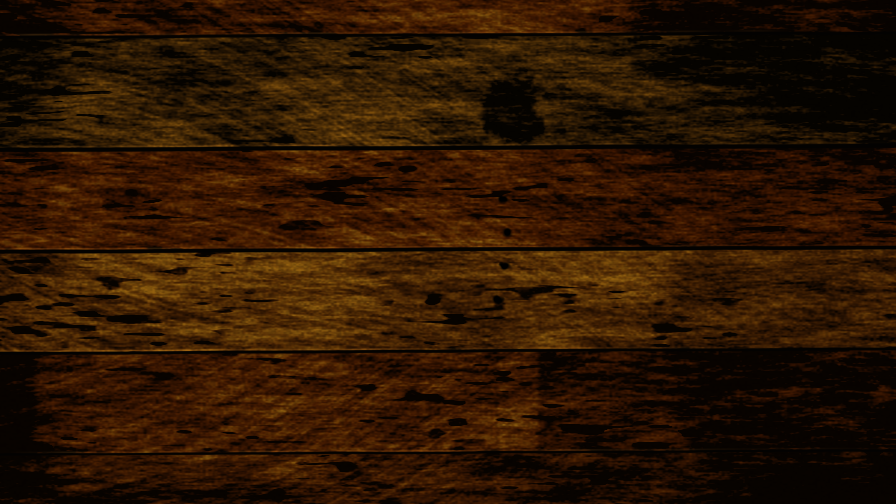
This texture is drawn by a Shadertoy shader. Its source:

```glsl
float hash(vec2 p) {
    p = fract(p * vec2(0.1031, 0.1137));
    p += dot(p, p.yx + 33.33);
    return fract((p.x + p.y) * p.x * 17.3);
}

float noise(vec2 p) {
    vec2 i = floor(p), f = fract(p);
    f = f * f * (3.0 - 2.0 * f);
    return mix(mix(hash(i), hash(i + vec2(1, 0)), f.x),
               mix(hash(i + vec2(0, 1)), hash(i + vec2(1, 1)), f.x), f.y);
}

float fbm(vec2 p) {
    float sum = 0.0, amp = 0.53;
    for (int i = 0; i < 4; i++) {
        sum += amp * noise(p);
        p = p * 2.03 + 17.1;
        amp *= 0.5;
    }
    return sum;
}

// Wood tone from 0 (burnt) to 4 (gold), tinted towards olive
vec3 woodColor(float tone, float olive) {
    vec3 gold = vec3(0.43, 0.27, 0.04);
    vec3 c = mix(vec3(0.03, 0.01, 0.0), vec3(0.16, 0.05, 0.0), clamp(tone, 0.0, 1.0));
    c = mix(c, vec3(0.25, 0.09, 0.0), clamp(tone - 1.0, 0.0, 1.0));
    c = mix(c, vec3(0.33, 0.16, 0.01), clamp(tone - 2.0, 0.0, 1.0));
    c = mix(c, gold, clamp(tone - 3.0, 0.0, 1.5));
    return mix(c, gold * clamp(tone, 0.15, 4.6) / 4.0, olive);
}

void mainImage(out vec4 fragColor, in vec2 fragCoord) {
    vec2 p = fragCoord / iResolution.y;
    float px = 1.0 / iResolution.y;

    // Plank rows: slightly tilted, the fifth one wider
    float y = p.y - 0.009 * (p.x / 1.778 - 0.5);
    y += 0.0015 * (noise(vec2(p.x * 9.0, floor(y * 5.0))) - 0.5);
    y = min(y, 0.706) + max(y - 0.706, 0.0) * 0.9;
    float v = (y - 0.102) / 0.2015;
    float row = floor(v);
    int id = clamp(int(row) + 1, 0, 5);
    float level = float[6](1.25, 1.6, 2.7, 1.95, 1.85, 1.7)[id];
    float olive = float[6](0.25, 0.15, 0.5, 0.08, 0.85, 0.15)[id];

    // Stretched grain, broad patches and fine fibres
    vec2 g = p + vec2(row * 5.37, row * 3.1);
    g.y += 0.025 * (fbm(vec2(g.x * 3.0, g.y * 9.0)) - 0.5);
    float patches = fbm(g * vec2(3.5, 11.0));
    float grain = fbm(g * vec2(9.0, 75.0));
    float fibre = noise(g * vec2(45.0, 260.0));
    float grit = noise(g * vec2(170.0, 290.0));
    float tone = level + 2.8 * (patches - 0.5) + 3.2 * (grain - 0.5)
               + 1.7 * (fibre - 0.5) + 1.1 * (grit - 0.5);

    // Curved diagonal saw marks
    float slant = row < 0.5 ? -0.5 : 0.45;
    float across = p.y + slant * p.x + 0.06 * sin(p.x * 4.0 + row);
    float saw = noise(vec2(across * 150.0, p.x * 7.0 + row * 9.0));
    tone += 1.5 * (saw - 0.5) * (1.0 - 0.6 * smoothstep(0.5, 1.5, p.x));

    // Black cracks along the grain, gathered in clusters
    float crack = smoothstep(0.68, 0.84, noise(g * vec2(22.0, 125.0) + 40.0));
    tone -= 3.0 * crack * smoothstep(0.45, 0.65, fbm(g * vec2(4.0, 14.0) + 8.0));

    // Dark stain on the olive plank, worn strip on the second plank
    vec2 s = (p - vec2(1.02, 0.785)) / vec2(0.065, 0.075);
    float blot = length(s) + 1.1 * (fbm(p * 28.0) - 0.5);
    tone -= 2.2 * (1.0 - smoothstep(0.6, 1.1, blot)) * float(id == 4);
    float strip = smoothstep(0.985, 0.995, p.x) - smoothstep(1.06, 1.075, p.x);
    tone += (0.75 * strip - 0.5 * smoothstep(1.06, 1.08, p.x)
            - 0.9 * (1.0 - smoothstep(0.06, 0.08, p.x))) * float(id == 1);

    // Shade towards the left and right ends, deepest in the corners
    float corner = smoothstep(0.1, 0.45, abs(p.y - 0.47));
    tone -= (0.8 + 1.4 * corner) * smoothstep(0.95, 1.75, p.x);
    tone -= (0.5 + 1.3 * corner) * (1.0 - smoothstep(0.0, 0.2, p.x));

    vec3 color = woodColor(tone, olive);
    color *= 0.9 + 0.3 * noise(p * vec2(200.0, 280.0) + 9.0);

    // Nail holes, two on each middle plank
    for (int i = 0; i < 4; i++) {
        float k = float(i);
        vec2 d = vec2(p.x - 0.988 - 0.018 * sin(k * 0.8), (v - 1.504 - 0.33 * k) * 0.2015);
        float r = length(d * vec2(0.75, 1.0)) + 0.005 * (noise(p * 130.0) - 0.5);
        color *= smoothstep(0.006 - px, 0.008 + px, r);
    }

    // Dark seams with a thin worn edge above
    float seam = round(v);
    float d = (v - seam) * 0.2015;
    float halfWidth = 0.0018 + 0.0016 * smoothstep(0.0, 2.5, seam) - 0.0012 * step(3.5, seam);
    float rim = 1.0 - smoothstep(0.0, 0.0015 + px, abs(d - halfWidth - 0.002));
    float wear = noise(vec2(p.x * 14.0, seam * 7.0));
    color += vec3(0.2, 0.13, 0.04) * rim * wear * (1.0 - smoothstep(0.9, 1.9, p.x));
    float gap = 1.0 - smoothstep(halfWidth - 0.5 * px, halfWidth + px, abs(d));
    color = mix(color, vec3(0.012, 0.008, 0.004), gap);

    fragColor = vec4(color, 1.0);
}
```
